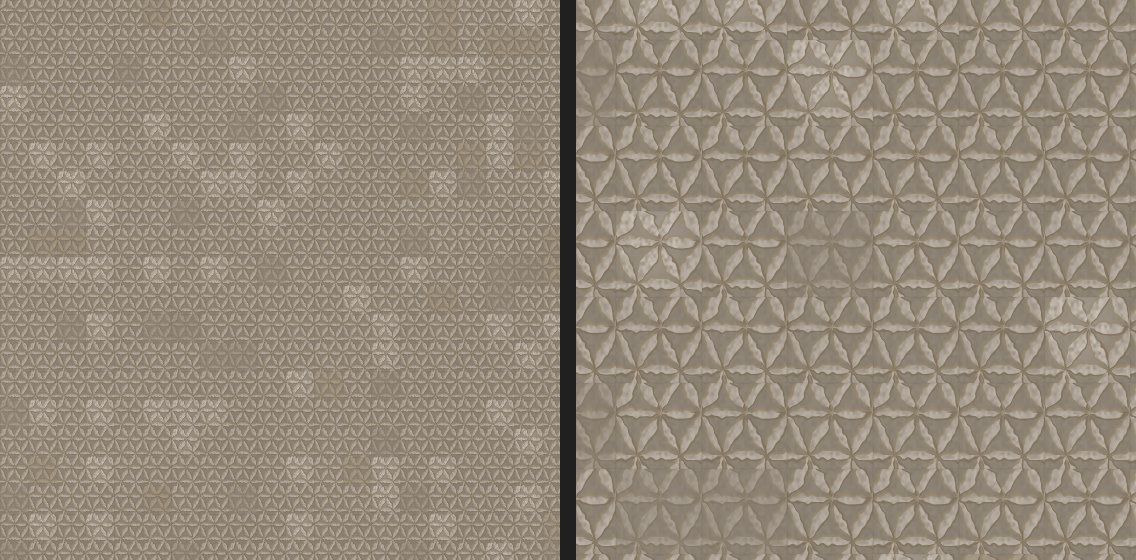
Left, the full canvas; right, a detail of the centre.
A Shadertoy shader for this pattern:

```glsl
// Embossed taupe tiles of six-petalled stars, some worn pale and some tan.
#define TILES 19.6
#define PETAL_WIDTH 0.056
#define EDGE_WIDTH 0.020
#define ROUGHNESS 0.042
#define PALE_SHARE 0.16
#define TAN_SHARE 0.04
#define SOFT_SHARE 0.07
#define STAR_CENTER vec2(0.5, 0.36)
#define GROUND vec3(0.547, 0.507, 0.450)
#define MIDTONE vec3(0.62, 0.58, 0.53)
#define LIGHT vec3(0.73, 0.69, 0.64)
#define TAN vec3(0.51, 0.455, 0.37)

float hash(vec2 p) {
    vec3 q = fract(p.xyx * vec3(0.1031, 0.1030, 0.0973));
    q += dot(q, q.yzx + 33.33);
    return fract((q.x + q.y) * q.z);
}

float noise(vec2 p) {
    vec2 cell = floor(p), f = fract(p);
    f = f * f * (3.0 - 2.0 * f);
    return mix(mix(hash(cell), hash(cell + vec2(1, 0)), f.x),
               mix(hash(cell + vec2(0, 1)), hash(cell + vec2(1, 1)), f.x), f.y);
}

// One petal along a lattice edge: x = signed distance, y = signed offset from its rib
vec2 petal(float along, float across, float spacing, float width) {
    float t = fract(along);
    float offset = (across - round(across)) * spacing;
    float profile = pow(4.0 * t * (1.0 - t), 1.25);
    return vec2(abs(offset) - width * profile + 0.006, offset);
}

vec2 nearer(vec2 a, vec2 b) {
    return a.x < b.x ? a : b;
}

// Petals on all three edge directions of a triangular lattice
vec2 petals(vec2 p, float width) {
    vec2 k = vec2(2.0 * p.x - p.y, 2.0 * p.y);
    vec2 d = petal(k.x, k.y, 0.5, width * 0.9);
    d = nearer(d, petal(k.y, k.x, 0.447, width));
    return nearer(d, petal(k.y, k.x + k.y, 0.447, width));
}

void mainImage(out vec4 fragColor, in vec2 fragCoord) {
    vec2 uv = fragCoord / iResolution.y;
    vec2 p = vec2(uv.x, 1.0 - uv.y) * TILES;
    vec2 id = floor(p), q = fract(p);
    float aa = 0.7 * TILES / iResolution.y;

    // Kind of tile
    float pick = hash(id + 17.0);
    float pale = step(pick, PALE_SHARE);
    float tanned = step(1.0 - TAN_SHARE, pick);
    float soft = step(1.0 - TAN_SHARE - SOFT_SHARE, pick) - tanned;

    // Petals with bent outlines and ragged edges
    vec2 bend = vec2(noise(q * 6.0 + 9.0), noise(q * 6.0 + 51.0)) - 0.5;
    vec2 local = q - STAR_CENTER + 0.045 * bend;
    float rough = noise(q * 17.0 + 5.0) - 0.5;
    float grain = noise(q * vec2(31.0, 23.0) + 40.0) - 0.5;
    vec2 leaf = petals(local, PETAL_WIDTH * (1.0 + 0.3 * pale + 0.15 * tanned));
    float d = leaf.x + ROUGHNESS * rough;
    float fill = smoothstep(aa, -aa, d);
    float edge = smoothstep(EDGE_WIDTH + aa, 0.0, abs(d - 0.4 * EDGE_WIDTH));

    // Ground, with a fan of pale facets on the worn tiles
    float sector = atan(local.y, local.x) * 0.95493;
    float facet = hash(vec2(floor(sector + 3.0), 3.0));
    float bloom = pale * (1.0 - smoothstep(0.3, 0.72, length(q - vec2(0.36, 0.32))));
    vec3 color = GROUND + 0.04 * grain;
    color = mix(color, MIDTONE, bloom * (0.3 + 0.8 * facet));
    color = mix(color, TAN, 0.10 * tanned + 0.05 * soft);

    // Rim: tan shadow below, thin warm glint above
    float lit = smoothstep(-0.025, 0.025, leaf.y + 0.05 * rough);
    vec3 rim = mix(TAN + vec3(0.09, 0.08, 0.05), TAN - 0.03, lit);
    color = mix(color, rim, edge * (0.75 - 0.35 * soft));

    // Petal lit on one side of its rib
    vec3 body = mix(MIDTONE, LIGHT, clamp(0.3 + 0.5 * lit + 0.9 * grain, 0.0, 1.0));
    body = mix(body, TAN + 0.09, 0.6 * tanned);
    body += bloom * (0.03 + 0.08 * grain);
    color = mix(color, body, fill * (0.95 - 0.4 * soft));

    // Faint seams and slight tone drift between tiles
    vec2 toSeam = min(q, 1.0 - q);
    float seam = smoothstep(0.012 + aa, 0.0, min(toSeam.x, toSeam.y));
    color *= 1.0 - 0.04 * seam;
    color += 0.008 * (hash(id + 71.0) - 0.5) + 0.012 * (noise(uv * 5.0) - 0.5);
    fragColor = vec4(color, 1.0);
}
```
